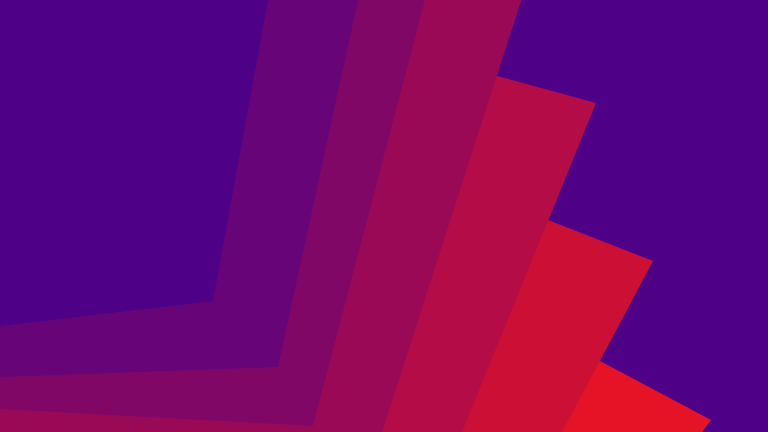
Reproduce this background procedurally as a Shadertoy shader.

```glsl
const vec3 VIOLET = vec3(0.305, 0.004, 0.53);
const vec3 RED = vec3(0.90, 0.07, 0.145);
const int SHEETS = 7;

// Signed distance to a wedge: left of a leaning side, bounded by a tilted end
float sheetDistance(vec2 p, vec2 corner, float lean, float tilt, float endSide) {
    vec2 q = p - corner;
    float side = (q.x - lean * q.y) / sqrt(1.0 + lean * lean);
    float end = endSide * (q.y - tilt * q.x) / sqrt(1.0 + tilt * tilt);
    return max(side, end);
}

void mainImage(out vec4 fragColor, in vec2 fragCoord) {
    vec2 p = fragCoord / iResolution.y;
    float blur = 0.5 / iResolution.y;

    // Each sheet: corner x, corner y, side lean, end tilt
    vec4 sheets[SHEETS] = vec4[SHEETS](
        vec4(0.493, 0.303, 0.183, 0.117),
        vec4(0.6435, 0.1505, 0.218, 0.036),
        vec4(0.7245, 0.014, 0.263, -0.054),
        vec4(0.846, -0.12, 0.322, -0.1),
        vec4(1.3796, 0.7616, 0.407, -0.273),
        vec4(1.5116, 0.3958, 0.532, -0.39),
        vec4(1.6458, 0.0278, 0.75, -0.5315));

    // Stack the fan from the red sheet up to the violet one
    vec3 color = VIOLET;
    for (int i = SHEETS - 1; i >= 0; i--) {
        vec4 s = sheets[i];
        float endSide = i < 4 ? -1.0 : 1.0; // lower ends, then upper ends
        float d = sheetDistance(p, s.xy, s.z, s.w, endSide);
        vec3 sheetColor = mix(VIOLET, RED, float(i) / float(SHEETS - 1));
        color = mix(color, sheetColor, 1.0 - smoothstep(-blur, blur, d));
    }
    fragColor = vec4(color, 1.0);
}
```
